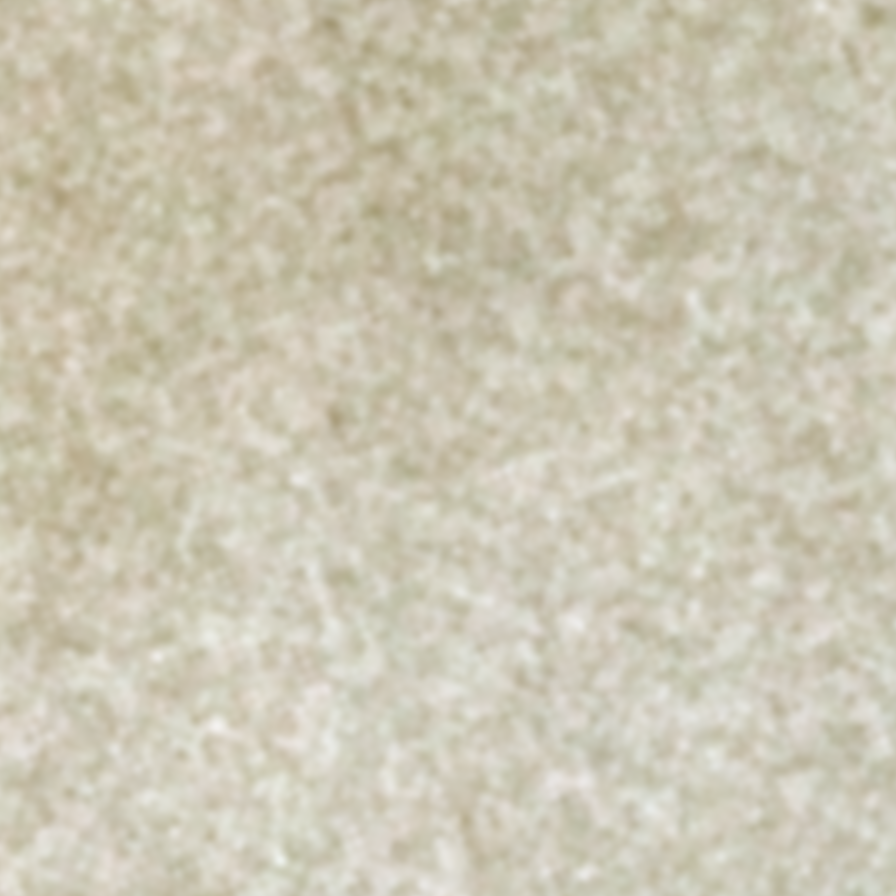
A Shadertoy shader for this texture:

```glsl
// Pale sandy stone: soft fine grain, faint clouds and scattered flecks.
#define MEAN_COLOR vec3(0.796, 0.777, 0.702)
#define TONE_STEP  vec3(0.036, 0.040, 0.056)
#define COOL_TINT  vec3(-0.012, 0.001, 0.016)
#define PINK_TINT  vec3(0.009, -0.006, 0.004)
#define GRAIN_SCALE 62.0
#define GRAIN_GAIN 1.0
#define CLOUD_SCALE 4.5
#define CLOUD_GAIN 0.65
#define FLECK_CELLS 15.0
#define FLECK_SHARE 0.3
#define FLECK_GAIN 1.7

// Integer hash: three values in 0..1 for each lattice cell
vec3 hash3(vec2 cell, float seed) {
    uvec3 v = uvec3(ivec3(vec3(cell, seed)) + 4096);
    v = v * 1664525u + 1013904223u;
    v.x += v.y * v.z; v.y += v.z * v.x; v.z += v.x * v.y;
    v ^= v >> 16u;
    v.x += v.y * v.z; v.y += v.z * v.x; v.z += v.x * v.y;
    return vec3(v >> 8u) / 16777216.0;
}

mat2 rotation(float angle) {
    float c = cos(angle), s = sin(angle);
    return mat2(c, s, -s, c);
}

// Smooth value noise in -1..1, turned by seed to hide the lattice
float noise(vec2 p, float seed) {
    p = rotation(seed * 0.7) * p;
    vec2 cell = floor(p), f = fract(p);
    f = f * f * (3.0 - 2.0 * f);
    float low = mix(hash3(cell, seed).x, hash3(cell + vec2(1, 0), seed).x, f.x);
    float high = mix(hash3(cell + vec2(0, 1), seed).x, hash3(cell + vec2(1, 1), seed).x, f.x);
    return 2.0 * mix(low, high, f.y) - 1.0;
}

// Soft oval flecks: dark ones mostly in the upper part, pale ones anywhere
float flecks(vec2 uv) {
    vec2 p = uv * FLECK_CELLS;
    float sum = 0.0;
    for (int j = -1; j <= 1; j++)
    for (int i = -1; i <= 1; i++) {
        vec2 cell = floor(p) + vec2(i, j);
        vec3 place = hash3(cell, 21.0), kind = hash3(cell, 22.0);
        if (place.z > FLECK_SHARE) continue;
        bool dark = kind.x < mix(0.25, 0.7, uv.y);
        float stretch = dark ? 1.2 : 1.0 + 1.6 * kind.z;
        vec2 d = rotation(kind.y * 3.1416) * (p - cell - place.xy);
        d *= vec2(1.0 / stretch, 1.0) / mix(0.12, 0.19, kind.z);
        sum += (dark ? -1.0 : 0.9) * exp(-dot(d, d));
    }
    return sum;
}

void mainImage(out vec4 fragColor, in vec2 fragCoord) {
    vec2 uv = fragCoord / iResolution.xy;

    // Broad shading: pale below, darker toward the upper middle
    float shade = mix(0.6, -0.45, smoothstep(0.05, 0.8, uv.y));
    vec2 fromDark = (uv - vec2(0.58, 0.84)) / vec2(0.32, 0.2);
    shade -= 0.35 * exp(-dot(fromDark, fromDark));
    float cloud = noise(uv * CLOUD_SCALE, 1.0) + 0.6 * noise(uv * CLOUD_SCALE * 2.3, 2.0);

    // Three octaves of soft grain
    float grain = 0.9 * noise(uv * GRAIN_SCALE * 0.55, 3.0)
                + 1.5 * noise(uv * GRAIN_SCALE, 4.0)
                + 0.8 * noise(uv * GRAIN_SCALE * 1.55, 5.0);

    float tone = shade + CLOUD_GAIN * cloud + GRAIN_GAIN * grain + FLECK_GAIN * flecks(uv);

    // Cool toward the lower right, with small drifts of hue
    float cool = 0.8 * (uv.x - uv.y) + 0.5 * noise(uv * 6.0, 6.0) + 0.5 * noise(uv * 45.0, 7.0);
    float pink = noise(uv * 40.0, 8.0) + 0.5 * noise(uv * 9.0, 9.0);

    vec3 color = MEAN_COLOR + TONE_STEP * tone + COOL_TINT * cool + PINK_TINT * pink;
    fragColor = vec4(clamp(color, 0.0, 1.0), 1.0);
}
```
